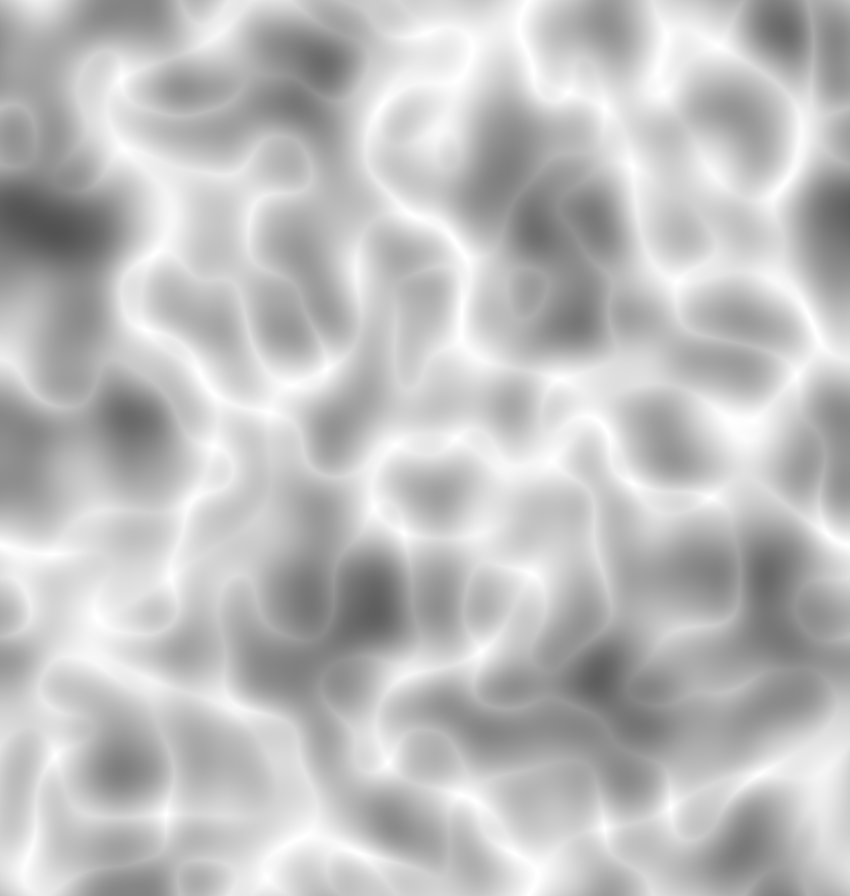
Reproduce this texture procedurally as a Shadertoy shader.

```glsl
const float BASE_CELLS = 6.0;
const int OCTAVES = 2;
const float CONTRAST = 0.74;
const float CREASE_SOFTNESS = 0.012;
const float SLICE_HEIGHT = 0.5;
const float TAU = 6.2831853;

// Integer hash of a cell, giving two values from 0 to 1
vec2 hashCell(ivec2 cell, int seed) {
    uvec2 h = uvec2(cell) * uvec2(1597u, 3571u) + uint(seed) * 7919u;
    uint n = h.x ^ (h.y * 2971u + 1013u);
    n = (n ^ (n >> 15)) * 739391u;
    n = (n ^ (n >> 13)) * 974711u;
    n ^= n >> 16;
    uint m = (n ^ 51749u) * 668267u;
    m ^= m >> 15;
    return vec2(n & 65535u, m & 65535u) / 65535.0;
}

// Random unit vector, even over the sphere
vec3 gradientAt(ivec2 cell, int period, int seed) {
    ivec2 wrapped = (cell + period) % period;
    vec2 r = hashCell(wrapped, seed);
    float z = 2.0 * r.x - 1.0;
    float angle = TAU * r.y;
    return vec3(sqrt(1.0 - z * z) * vec2(cos(angle), sin(angle)), z);
}

float cornerValue(ivec2 cell, ivec2 corner, vec2 f, int period, int seed) {
    vec3 offset = vec3(f - vec2(corner), SLICE_HEIGHT);
    return dot(gradientAt(cell + corner, period, seed), offset);
}

// Wrapping gradient noise, lifted off the lattice plane so that
// the lattice points are not all zero
float gradientNoise(vec2 p, int period, int seed) {
    ivec2 cell = ivec2(floor(p));
    vec2 f = fract(p);
    vec2 fade = f * f * f * (f * (f * 6.0 - 15.0) + 10.0);
    float a = cornerValue(cell, ivec2(0, 0), f, period, seed);
    float b = cornerValue(cell, ivec2(1, 0), f, period, seed);
    float c = cornerValue(cell, ivec2(0, 1), f, period, seed);
    float d = cornerValue(cell, ivec2(1, 1), f, period, seed);
    return mix(mix(a, b, fade.x), mix(c, d, fade.x), fade.y);
}

// Absolute value with a slightly rounded crease
float softAbs(float x, float softness) {
    return sqrt(x * x + softness * softness) - softness;
}

// Sum of folded noise octaves
float turbulence(vec2 uv, float cells, int seed) {
    float sum = 0.0;
    float amplitude = 1.0;
    for (int i = 0; i < OCTAVES; i++) {
        float n = gradientNoise(uv * cells, int(cells), seed + i);
        sum += amplitude * softAbs(n, CREASE_SOFTNESS);
        amplitude *= 0.5;
        cells *= 2.0;
    }
    return sum;
}

void mainImage(out vec4 fragColor, in vec2 fragCoord) {
    vec2 uv = fragCoord / iResolution.xy;
    float shade = 1.0 - CONTRAST * turbulence(uv, BASE_CELLS, 11);
    fragColor = vec4(vec3(clamp(shade, 0.0, 1.0)), 1.0);
}
```
